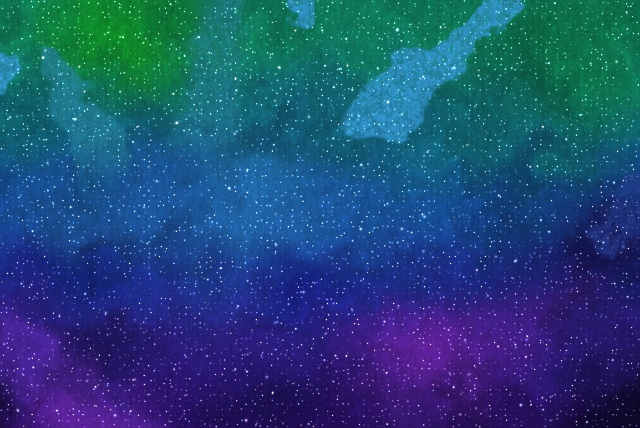
A WebGL 1 fragment shader for this texture:

```glsl
precision highp float;
// A starry nebula: green and teal clouds sink through blue into violet.
// A vertical colour ramp is warped by value noise, then overlaid with soft
// glows, ragged tapered plumes, fine vertical grain and hashed star layers.
uniform vec2 u_resolution;

#define WARP 0.24
#define RAGGED 0.10
#define CLOUD_CONTRAST 0.75
#define GRAIN 0.11
#define STAR_CELLS 84.0
#define STAR_SIZE 0.0016
#define STAR_LIGHT 1.1
#define CYAN vec3(0.19, 0.57, 0.78)
#define TEAL vec3(0.14, 0.50, 0.60)
#define VIOLET vec3(0.41, 0.13, 0.63)
#define NIGHT vec3(0.07, 0.05, 0.25)

float hash(vec2 p) {
  vec3 q = fract(p.xyx * 0.1031);
  q += dot(q, q.yzx + 33.33);
  return fract((q.x + q.y) * q.z);
}

float noise(vec2 p) {
  vec2 i = floor(p), f = fract(p);
  f = f * f * (3.0 - 2.0 * f);
  return mix(mix(hash(i), hash(i + vec2(1, 0)), f.x),
             mix(hash(i + vec2(0, 1)), hash(i + vec2(1, 1)), f.x), f.y);
}

float fbm(vec2 p) {
  float sum = 0.0, amp = 0.52;
  for (int i = 0; i < 5; i++) {
    sum += amp * noise(p);
    p = mat2(1.6, 1.2, -1.2, 1.6) * p + 7.3;
    amp *= 0.5;
  }
  return sum;
}

// Gaussian light with separate radii in x and y
float glow(vec2 p, vec2 center, vec2 radius) {
  vec2 d = (p - center) / radius;
  return exp(-dot(d, d));
}

// Tapered capsule from a to b; soft sets the edge width
float plume(vec2 p, vec2 a, vec2 b, float ra, float rb, float soft) {
  vec2 ab = b - a;
  float h = clamp(dot(p - a, ab) / dot(ab, ab), 0.0, 1.0);
  return smoothstep(-soft, soft, mix(ra, rb, h) - length(p - a - ab * h));
}

// Green at the top, indigo at the bottom
vec3 ramp(float y) {
  vec3 c = mix(vec3(0.14, 0.05, 0.36), vec3(0.16, 0.10, 0.46), smoothstep(0.0, 0.2, y));
  c = mix(c, vec3(0.10, 0.15, 0.50), smoothstep(0.18, 0.38, y));
  c = mix(c, vec3(0.07, 0.27, 0.53), smoothstep(0.34, 0.54, y));
  c = mix(c, vec3(0.06, 0.38, 0.46), smoothstep(0.54, 0.72, y));
  return mix(c, vec3(0.05, 0.45, 0.33), smoothstep(0.70, 0.95, y));
}

// Many faint points, few bright ones
vec3 stars(vec2 p) {
  vec3 light = vec3(0.0);
  float cells = STAR_CELLS, size = STAR_SIZE;
  for (int i = 0; i < 3; i++) {
    vec2 id = floor(p * cells) + float(i) * 91.0;
    vec2 spot = 0.2 + 0.6 * vec2(hash(id + 3.7), hash(id + 17.1));
    float d = length(fract(p * cells) - spot) / cells;
    float power = pow(hash(id + 41.9), 4.0 + 3.0 * float(i));
    vec3 tint = mix(vec3(0.72, 0.88, 1.0), vec3(1.0, 0.76, 0.66), step(0.7, hash(id + 63.3)));
    tint = mix(tint, vec3(1.0), exp(-d * d / (size * size * 0.5)));
    light += tint * power * exp(-d * d / (size * size));
    cells /= 2.5;
    size *= 1.4;
  }
  return light * STAR_LIGHT;
}

void main() {
  vec2 p = gl_FragCoord.xy / u_resolution.y;
  p.x *= 1.5 * u_resolution.y / u_resolution.x;

  // Warped coordinates: broad for clouds, fine for torn edges
  vec2 drift = vec2(fbm(p * 4.0 + 2.1), fbm(p * 4.0 + 19.7)) - 0.5;
  vec2 tear = vec2(fbm(p * 15.0 + 5.3), fbm(p * 15.0 + 31.9)) - 0.5;
  vec2 q = p + drift * WARP + tear * 0.06;
  vec2 e = p + drift * 0.06 + tear * RAGGED;
  float cloud = 0.6 * fbm(q * vec2(5.0, 7.0) + tear) + 0.4 * fbm(q * 13.0 + tear * 2.5);

  // Base clouds
  vec3 c = ramp(q.y);
  c = mix(c, vec3(0.05, 0.52, 0.10), 0.8 * glow(q, vec2(0.31, 0.94), vec2(0.17, 0.13)));
  c = mix(c, vec3(0.04, 0.43, 0.25), 0.8 * glow(q, vec2(1.40, 0.84), vec2(0.25, 0.19)));
  c = mix(c, vec3(0.13, 0.40, 0.66), 0.75 * glow(q, vec2(0.62, 0.53), vec2(0.25, 0.18)));
  c = mix(c, vec3(0.12, 0.36, 0.60), 0.5 * glow(q, vec2(0.25, 0.48), vec2(0.2, 0.15)));
  c = mix(c, vec3(0.06, 0.08, 0.43), 0.65 * glow(q, vec2(0.75, 0.33), vec2(0.10, 0.10)));
  c = mix(c, vec3(0.05, 0.09, 0.42), 0.55 * glow(q, vec2(0.2, 0.34), vec2(0.2, 0.06)));
  c = mix(c, NIGHT, 0.8 * glow(q, vec2(1.43, 0.42), vec2(0.17, 0.13)));

  // Violet banks and the dark gaps between them
  float bank = plume(e, vec2(0.03, 0.18), vec2(0.30, 0.01), 0.085, 0.07, 0.04);
  c = mix(c, NIGHT, 0.5 * glow(q, vec2(0.25, 0.19), vec2(0.13, 0.08)));
  c = mix(c, vec3(0.27, 0.13, 0.55), 0.85 * bank);
  c = mix(c, VIOLET, 0.6 * glow(q, vec2(0.22, 0.05), vec2(0.16, 0.06)));
  c = mix(c, vec3(0.25, 0.11, 0.50), 0.75 * plume(e, vec2(0.95, 0.12), vec2(1.34, 0.30), 0.13, 0.05, 0.08));
  c = mix(c, VIOLET, 0.75 * glow(q, vec2(1.01, 0.15), vec2(0.14, 0.10)));
  c = mix(c, NIGHT, 0.6 * glow(q, vec2(0.66, 0.05), vec2(0.16, 0.09)));
  c = mix(c, NIGHT * 0.5, 0.85 * glow(q, vec2(1.50, 0.02), vec2(0.25, 0.14)));
  c = mix(c, NIGHT * 0.7, 0.8 * glow(q, vec2(0.0, 0.05), vec2(0.05, 0.09)));
  c *= 1.0 + CLOUD_CONTRAST * (cloud - 0.52);

  // Teal veils and crisp cyan plumes, marbled by noise contours
  float veins = smoothstep(0.1, 0.9, abs(fract(fbm(e * 22.0) * 6.0) * 2.0 - 1.0));
  float veil = max(plume(e, vec2(0.53, 1.02), vec2(0.46, 0.68), 0.055, 0.065, 0.035),
                   0.7 * plume(e, vec2(0.48, 0.68), vec2(0.62, 0.52), 0.05, 0.12, 0.09));
  float left = plume(e, vec2(0.12, 0.85), vec2(0.23, 0.62), 0.032, 0.07, 0.010);
  c = mix(c, mix(vec3(0.12, 0.40, 0.64), TEAL, smoothstep(0.52, 0.75, p.y)), veil * (0.4 + 0.25 * veins));
  c = mix(c, TEAL, left * (0.6 + 0.2 * veins) * smoothstep(0.53, 0.70, p.y));
  float crest = max(plume(e, vec2(1.18, 1.0), vec2(1.04, 0.86), 0.035, 0.042, 0.006),
                    plume(e, vec2(1.04, 0.86), vec2(0.90, 0.76), 0.045, 0.085, 0.008));
  float scraps = max(plume(e, vec2(0.70, 1.0), vec2(0.71, 0.985), 0.035, 0.03, 0.006),
                     plume(e, vec2(0.0, 0.86), vec2(0.0, 0.79), 0.024, 0.012, 0.006));
  c = mix(c, CYAN, max(crest, scraps) * (0.58 + 0.37 * veins));
  float swirl = plume(e, vec2(1.49, 0.56), vec2(1.46, 0.45), 0.04, 0.05, 0.012);
  c = mix(c, vec3(0.15, 0.25, 0.58), swirl * (0.3 + 0.35 * veins));

  // Vertical grain, then stars
  c *= 1.0 + GRAIN * (noise(p * vec2(190.0, 45.0)) + noise(p * 230.0) - 1.0);
  gl_FragColor = vec4(clamp(c + stars(p), 0.0, 1.0), 1.0);
}
```
